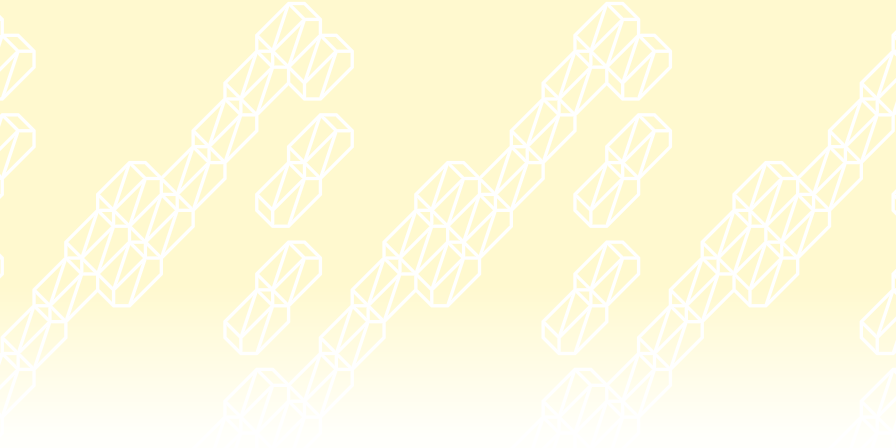
Give the GLSL for this pattern, as a WebGL 1 fragment shader.

```glsl
precision mediump float;
// Chains of white wireframe crystals on pale yellow, fading to white below.
// Each crystal is a prism folded on its diagonal and drawn as segments;
// stepped runs of crystals fill a tile that repeats sideways.

#define UNITS_HIGH 28.16            // grid units in the canvas height
#define TILE_WIDTH 20.0             // sideways period, in grid units
#define ORIGIN vec2(0.14, 0.22)     // grid offset from the top left
#define RUN_STEP vec2(-2.0, 3.0)    // from one crystal to the next in a run
#define LINE_WIDTH 0.21             // in grid units
#define FADE_TOP 0.36               // heights as fractions of the canvas
#define FADE_BOTTOM 0.02
#define PAPER vec3(1.0, 0.976, 0.812)
#define FADE_COLOUR vec3(1.0, 1.0, 0.985)
#define LINE_COLOUR vec3(1.0)

uniform vec2 u_resolution;

float segmentDistance(vec2 p, vec2 a, vec2 b) {
  vec2 pa = p - a, ba = b - a;
  return length(pa - ba * clamp(dot(pa, ba) / dot(ba, ba), 0.0, 1.0));
}

// Wireframe prism in a 4 by 4 box, y pointing down.
float crystalDistance(vec2 p) {
  vec2 outside = abs(p - 2.0) - 2.0;
  if (max(outside.x, outside.y) > 1.0) return 1.0;

  // Outline, end caps and middle edge mirror across the diagonal.
  vec2 q = p.x < p.y ? p.yx : p;
  vec2 shoulder = vec2(2.0, 0.0);
  vec2 inner = vec2(3.0, 1.0);
  vec2 corner = vec2(4.0, 1.0);
  float d = segmentDistance(q, vec2(1.0), shoulder);
  d = min(d, segmentDistance(q, shoulder, vec2(3.0, 0.0)));
  d = min(d, segmentDistance(q, vec2(3.0, 0.0), corner));
  d = min(d, segmentDistance(q, corner, vec2(4.0, 2.0)));
  d = min(d, segmentDistance(q, vec2(4.0, 2.0), vec2(3.0)));
  d = min(d, segmentDistance(q, shoulder, inner));
  d = min(d, segmentDistance(q, inner, corner));
  d = min(d, segmentDistance(q, inner, vec2(2.0)));

  // Slanted face diagonals.
  d = min(d, segmentDistance(p, shoulder, vec2(1.0, 3.0)));
  return min(d, segmentDistance(p, inner, vec2(2.0, 4.0)));
}

// A run of crystals, wrapped sideways around the tile.
float runDistance(vec2 p, vec2 start, float count) {
  float d = 1.0;
  for (int i = 0; i < 6; i++) {
    if (float(i) >= count) break;
    vec2 local = p - start - RUN_STEP * float(i);
    local.x = mod(local.x + 8.0, TILE_WIDTH) - 8.0;
    d = min(d, crystalDistance(local));
  }
  return d;
}

void main() {
  float pixel = UNITS_HIGH / u_resolution.y;
  vec2 fromTop = vec2(gl_FragCoord.x, u_resolution.y - gl_FragCoord.y);
  vec2 p = fromTop * pixel - ORIGIN;

  // Two long chains, the short pairs and the single crystal.
  float d = runDistance(p, vec2(16.0, 0.0), 6.0);
  d = min(d, runDistance(p, vec2(6.0, 10.0), 6.0));
  d = min(d, runDistance(p, vec2(18.0, 2.0), 1.0));
  d = min(d, runDistance(p, vec2(18.0, 7.0), 2.0));
  d = min(d, runDistance(p, vec2(16.0, 15.0), 2.0));
  d = min(d, runDistance(p, vec2(14.0, 23.0), 2.0));

  // Paper with its fade, then the antialiased lines.
  float height = gl_FragCoord.y / u_resolution.y;
  float fade = clamp((FADE_TOP - height) / (FADE_TOP - FADE_BOTTOM), 0.0, 1.0);
  vec3 colour = mix(PAPER, FADE_COLOUR, fade);
  float line = clamp((0.5 * LINE_WIDTH - d) / pixel + 0.5, 0.0, 1.0);
  gl_FragColor = vec4(mix(colour, LINE_COLOUR, line), 1.0);
}
```
